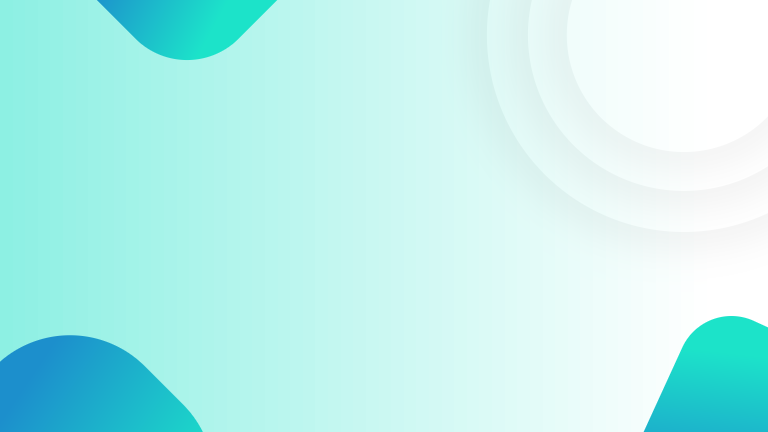
A Shadertoy shader for this background:

```glsl
// Pale mint-to-white backdrop with three stacked translucent discs at the top
// right and three rounded teal-blue blocks cut off by the canvas borders.
// Built from box and circle distances; lengths are in units of canvas height.

#define MINT vec3(0.55, 0.94, 0.89)
#define BLUE vec3(0.11, 0.56, 0.80)
#define TEAL vec3(0.11, 0.89, 0.79)
#define FADE_END 0.92
#define BAND_COUNT 56.0
#define DISC_CENTER vec2(1.583, 0.919)
#define DISC_RADII vec3(0.456, 0.361, 0.271)
#define SHADOW_DEPTH 0.035
#define SHADOW_WIDTH 0.065
#define DISC_TINT 0.11

// Coverage of a shape with a one-pixel soft edge
float coverage(float d) {
    return clamp(0.5 - d * iResolution.y, 0.0, 1.0);
}

// Rounded box grown from an inner corner; angle (degrees) turns its first side
float roundedBox(vec2 p, vec2 corner, float angle, vec2 size, float radius) {
    float a = radians(angle);
    vec2 side = vec2(cos(a), sin(a));
    vec2 q = p - corner;
    q = vec2(dot(q, side), dot(q, vec2(-side.y, side.x)));
    q = abs(q - 0.5 * size) - 0.5 * size;
    return length(max(q, 0.0)) + min(max(q.x, q.y), 0.0) - radius;
}

// Linear blue-to-teal gradient between two points
vec3 blockColor(vec2 p, vec2 from, vec2 to) {
    vec2 axis = to - from;
    float t = clamp(dot(p - from, axis) / dot(axis, axis), 0.0, 1.0);
    return mix(BLUE, TEAL, t);
}

// Horizontal fade in faint vertical bands
vec3 backdrop(float x) {
    float t = (floor(x / FADE_END * BAND_COUNT) + 0.5) / BAND_COUNT;
    return mix(MINT, vec3(1.0), clamp(t, 0.0, 1.0));
}

// Discs from largest to smallest, each shading the layer below
vec3 addDiscs(vec3 base, vec2 p) {
    vec3 color = base;
    for (int i = 0; i < 3; i++) {
        float d = length(p - DISC_CENTER) - DISC_RADII[i];
        float falloff = max(d, 0.0) / SHADOW_WIDTH;
        color *= 1.0 - SHADOW_DEPTH * exp(-falloff * falloff);
        vec3 face = mix(base, vec3(1.0), DISC_TINT * float(i + 1));
        color = mix(color, face, coverage(d));
    }
    return color;
}

void mainImage(out vec4 fragColor, in vec2 fragCoord) {
    vec2 p = fragCoord / iResolution.y;
    vec3 color = addDiscs(backdrop(fragCoord.x / iResolution.x), p);

    // Top block, pointing down
    float top = roundedBox(p, vec2(0.433, 1.030), 45.0, vec2(2.0), 0.169);
    vec3 topColor = blockColor(p, vec2(0.243, 1.08), vec2(0.498, 0.942));
    color = mix(color, topColor, coverage(top));

    // Lower left block, a wide capsule
    float left = roundedBox(p, vec2(0.162, -0.021), -45.0, vec2(0.125, 0.0), 0.245);
    vec3 leftColor = blockColor(p, vec2(0.104, 0.178), vec2(0.498, -0.088));
    color = mix(color, leftColor, coverage(left));

    // Lower right block, tilted
    float right = roundedBox(p, vec2(1.693, 0.1435), -114.6, vec2(2.0), 0.125);
    vec3 rightColor = blockColor(p, vec2(1.632, -0.157), vec2(1.671, 0.185));
    color = mix(color, rightColor, coverage(right));

    fragColor = vec4(color, 1.0);
}
```
